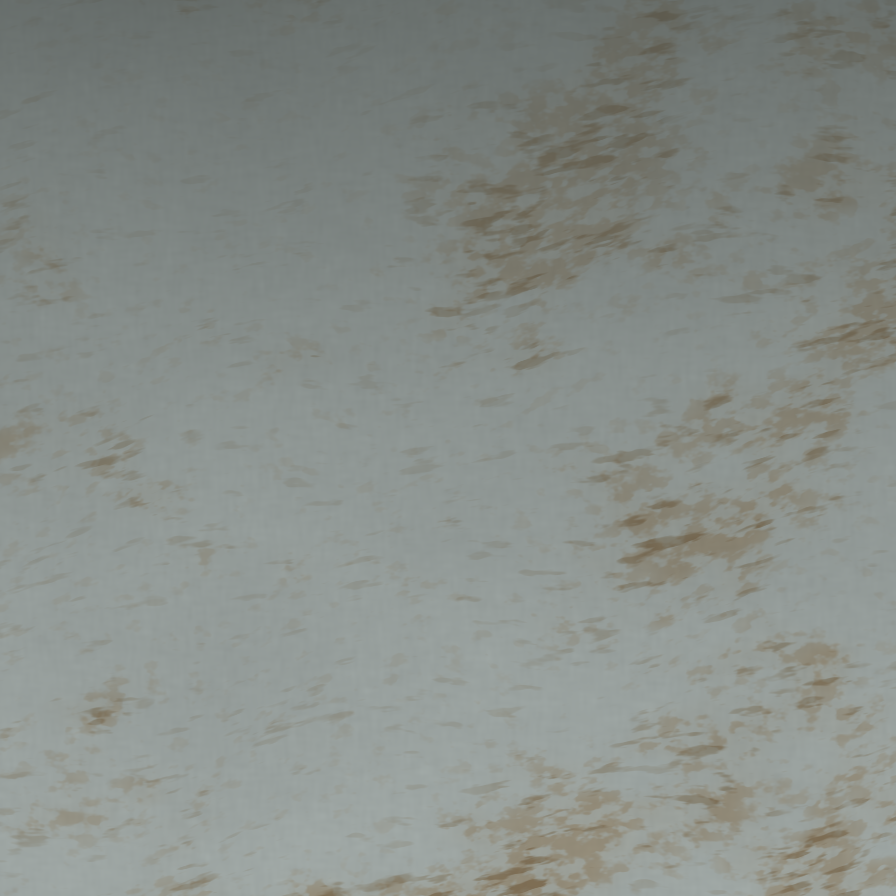
A WebGL 2 fragment shader for this texture:

```glsl
#version 300 es
precision highp float;

uniform vec2 u_resolution;
out vec4 fragColor;

vec3 hash3(vec2 cell) {
    vec3 h = fract(cell.xyx * vec3(0.1031, 0.1030, 0.0973));
    h += dot(h, h.yxz + 33.33);
    return fract((h.xxy + h.yzz) * h.zyx);
}

// Cellular noise: signed soft blobs, one jittered in every cell
float blobNoise(vec2 p) {
    vec2 cell = floor(p);
    float total = 0.0;
    for (int j = -1; j <= 1; j++) {
        for (int i = -1; i <= 1; i++) {
            vec2 neighbour = cell + vec2(i, j);
            vec3 h = hash3(neighbour);
            vec2 offset = neighbour + h.xy - p;
            float falloff = max(0.0, 1.0 - dot(offset, offset));
            total += (2.0 * h.z - 1.0) * falloff * falloff * falloff;
        }
    }
    return total;
}

float layeredBlobs(vec2 p, int layers) {
    float total = 0.0;
    float weight = 1.0;
    for (int i = 0; i < layers; i++) {
        total += weight * blobNoise(p);
        p = mat2(0.96, 0.28, -0.28, 0.96) * p * 2.03 + 17.3;
        weight *= 0.55;
    }
    return total;
}

vec2 rotate(vec2 p, float angle) {
    float c = cos(angle);
    float s = sin(angle);
    return vec2(c * p.x + s * p.y, c * p.y - s * p.x);
}

// Paint that brightens from the shaded top to the lit bottom
vec3 paintColour(float depth) {
    vec3 shaded = vec3(0.413, 0.440, 0.430);
    vec3 lit = vec3(0.618, 0.650, 0.640);
    return mix(shaded, lit, sin(depth * 1.5));
}

// Broad worn areas, denser towards the lower right
float wornAreas(vec2 uv, vec2 brushed) {
    float corner = smoothstep(0.35, 1.0, uv.x) * (1.0 - 0.6 * uv.y);
    float clouds = layeredBlobs(brushed * vec2(4.0, 6.5) + 31.0, 4);
    return smoothstep(-0.15, 0.85, clouds + 0.45 * corner);
}

void main() {
    vec2 uv = gl_FragCoord.xy / u_resolution;
    float depth = 1.0 - uv.y;

    // Brush direction, gently bent and rising to the right
    float bend = 0.008 * (sin(uv.x * 9.0 + uv.y * 5.0) + sin(uv.x * 17.0 - uv.y * 11.0));
    vec2 brushed = rotate(uv + vec2(0.0, bend), 0.16);

    vec3 colour = paintColour(depth);
    colour *= 1.0 + 0.018 * layeredBlobs(uv * vec2(3.0, 5.0) + 83.0, 3);

    // Brown flecks break through the worn areas
    float worn = wornAreas(uv, brushed);
    float speckle = layeredBlobs(brushed * vec2(48.0, 85.0) + 120.0, 3);
    float flecks = smoothstep(0.05, 0.85, speckle + 0.85 * worn - 0.28);
    float strength = (0.3 + 0.7 * worn) * mix(0.55, 1.0, smoothstep(0.0, 0.7, depth));
    colour *= mix(vec3(1.0), vec3(0.94, 0.87, 0.79), flecks * strength);
    colour *= mix(vec3(1.0), vec3(0.985, 0.96, 0.93), worn * strength);

    // Thin dark scratches along the brush direction
    float streak = layeredBlobs(brushed * vec2(24.0, 95.0) + 210.0, 3);
    float scratches = smoothstep(0.4, 1.0, streak + 0.4 * worn - 0.15);
    colour *= mix(vec3(1.0), vec3(0.86, 0.79, 0.70), scratches * strength);

    // Faint woven grain
    float weave = blobNoise(uv * vec2(190.0, 60.0)) + blobNoise(uv * vec2(70.0, 180.0) + 50.0);
    colour *= 1.0 + 0.011 * weave;

    fragColor = vec4(colour, 1.0);
}
```
